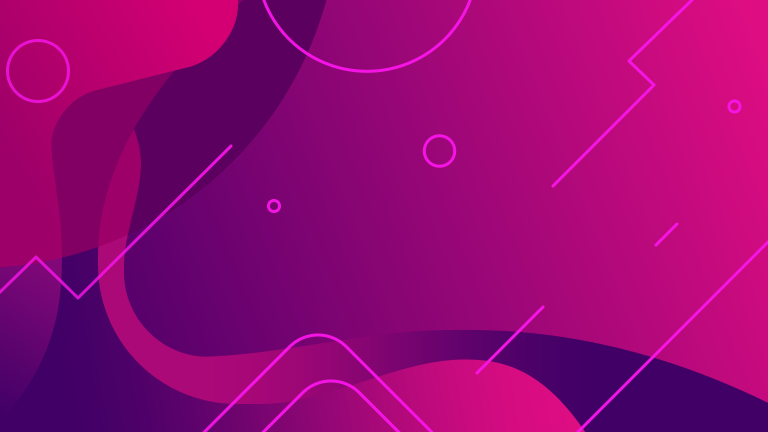
This background is drawn by a Shadertoy shader. Its source:

```glsl
const float CANVAS_HEIGHT = 432.0;   // design units, 768 wide at 16:9
const float STROKE = 1.5;            // half width of the line art

const vec3 NIGHT   = vec3(0.25, 0.00, 0.40);
const vec3 VIOLET  = vec3(0.33, 0.00, 0.42);
const vec3 PLUM    = vec3(0.355, 0.00, 0.37);
const vec3 WINE    = vec3(0.51, 0.00, 0.39);
const vec3 ORCHID  = vec3(0.50, 0.03, 0.47);
const vec3 BERRY   = vec3(0.67, 0.03, 0.47);
const vec3 CRIMSON = vec3(0.62, 0.00, 0.41);
const vec3 ROSE    = vec3(0.83, 0.00, 0.45);
const vec3 PINK    = vec3(0.87, 0.05, 0.51);
const vec3 NEON    = vec3(0.97, 0.08, 0.91);

const vec2 DISK_CENTER = vec2(-24.0, 527.0);
const float DISK_RADIUS = 363.0;
const float RIBBON_BEND = 85.0;
const float HILL_BEND = 139.0;
const float LOBE_RIGHT = 238.0;
const float LOBE_BEND = 50.0;
const float NECK_BEND = 45.0;

// Rounded quadrant a > 0, b > 0; negative inside
float quadrant(float a, float b, float r) {
    vec2 q = r - vec2(a, b);
    return min(max(q.x, q.y), 0.0) + length(max(q, 0.0)) - r;
}

// Growth that starts at zero
float ramp(float x, float power) {
    return pow(max(x, 0.0), power);
}

// Below and left of a wavy, rounded bend
float ribbonShape(vec2 p) {
    float left = 124.0 + 17.0 * smoothstep(165.0, 270.0, p.y) - 0.0055 * ramp(p.y - 267.0, 2.0);
    float top = 75.0 + 27.0 * smoothstep(190.0, 450.0, p.x) - 0.00082 * ramp(p.x - 470.0, 2.0);
    return -quadrant(p.x - left, p.y - top, RIBBON_BEND);
}

float hillShape(vec2 p) {
    float left = 98.0 + 0.0022 * ramp(p.y - 175.0, 2.0);
    float top = 28.0 + 44.5 * smoothstep(260.0, 465.0, p.x) - 0.00043 * ramp(p.x - 462.0, 2.5);
    return -quadrant(p.x - left, p.y - top, HILL_BEND);
}

// Upper lobe joined to a long neck at the left
float cornerShape(vec2 p) {
    float neck = 62.0 - 11.0 * smoothstep(180.0, 300.0, p.y) - 0.000165 * ramp(180.0 - p.y, 2.5);
    float floorLine = 359.0 + 0.25 * (p.x - 165.0);
    float lobe = quadrant(LOBE_RIGHT - p.x, p.y - floorLine, LOBE_BEND);
    float outside = quadrant(p.x - neck, floorLine - p.y, NECK_BEND);
    return p.x < 140.0 ? -outside : lobe;
}

// Smooth coverage of a shape, one pixel wide at its edge
float cover(float d) {
    return clamp(0.5 - d / max(length(vec2(dFdx(d), dFdy(d))), 1e-4), 0.0, 1.0);
}

// Position along the axis from a to b, 0 to 1
float along(vec2 p, vec2 a, vec2 b) {
    return clamp(dot(p - a, b - a) / dot(b - a, b - a), 0.0, 1.0);
}

float segment(vec2 p, vec2 a, vec2 b) {
    return length(p - mix(a, b, along(p, a, b)));
}

float ring(vec2 p, vec2 center, float radius) {
    return abs(length(p - center) - radius);
}

// Right-angled arch with a rounded top
float arch(vec2 p, vec2 center, float radius) {
    vec2 q = vec2(abs(p.x - center.x), p.y - center.y);
    float d = q.y > q.x ? length(q) : (q.x + q.y) * sqrt(0.5);
    return abs(d - radius);
}

float lineArt(vec2 p) {
    float d = min(ring(p, vec2(38, 361), 30.5), ring(p, vec2(439.5, 281), 15.2));
    d = min(d, min(ring(p, vec2(274, 226), 5.5), ring(p, vec2(734.5, 325.5), 5.5)));
    d = min(d, ring(p, vec2(367, 471), 110.3));
    d = min(d, min(arch(p, vec2(318, 57), 40.0), arch(p, vec2(331, 11), 40.0)));
    // Left zigzag
    d = min(d, min(segment(p, vec2(-4, 136), vec2(36, 175)), segment(p, vec2(36, 175), vec2(78, 134))));
    d = min(d, segment(p, vec2(78, 134), vec2(231, 286)));
    // Right zigzag
    d = min(d, min(segment(p, vec2(694, 434), vec2(629, 371)), segment(p, vec2(629, 371), vec2(654, 347))));
    d = min(d, segment(p, vec2(654, 347), vec2(553, 246)));
    // Loose diagonals
    d = min(d, min(segment(p, vec2(656, 187), vec2(677, 208)), segment(p, vec2(477, 59), vec2(543, 125))));
    return min(d, segment(p, vec2(576, -2), vec2(770, 192)));
}

void mainImage(out vec4 fragColor, in vec2 fragCoord) {
    float unit = CANVAS_HEIGHT / iResolution.y;
    vec2 p = fragCoord * unit;

    // Backdrop and the large disk that tints every layer
    float disk = cover(length(p - DISK_CENTER) - DISK_RADIUS);
    vec3 color = mix(VIOLET, PINK, along(p, vec2(120, 110), vec2(768, 370)));
    color = mix(color, PLUM, disk);

    // Ribbon, hill and corner shape, back to front
    vec3 ribbon = mix(mix(BERRY, NIGHT, smoothstep(200.0, 620.0, p.x)), CRIMSON, disk);
    color = mix(color, ribbon, cover(ribbonShape(p)));
    float rise = smoothstep(0.0, 1.0, along(p, vec2(40, 0), vec2(580, 100)));
    color = mix(color, mix(mix(NIGHT, PINK, rise), WINE, disk), cover(hillShape(p)));
    vec3 low = mix(NIGHT, ORCHID, along(p, vec2(-10, 20), vec2(70, 150)));
    vec3 high = mix(CRIMSON, ROSE, along(p, vec2(0, 300), vec2(200, 420)));
    color = mix(color, mix(low, high, disk), cover(cornerShape(p)));

    // Line art, softer towards the left
    float opacity = mix(0.82, 0.97, smoothstep(100.0, 280.0, p.x));
    float ink = clamp(0.5 - (lineArt(p) - STROKE) / unit, 0.0, 1.0);
    fragColor = vec4(mix(color, NEON, opacity * ink), 1.0);
}
```
